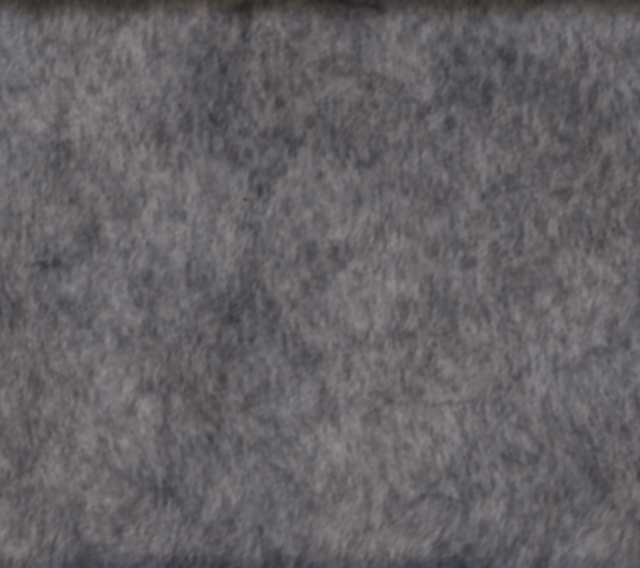
A Shadertoy shader for this texture:

```glsl
// Grey brushed felt: soft cloudy blotches and faint dark creases under a
// fine, mostly upright nap. Layered value noise sets the tone, a slow tint
// shifts it between warm and cool, and the top and bottom rims fall to shade.

float hash(vec2 cell) {
    uvec2 q = uvec2(ivec2(cell) + 32768) * uvec2(1597334677u, 3812015801u);
    uint h = (q.x ^ q.y) * 1597334677u;
    h = (h ^ (h >> 15)) * 2246822519u;
    return float((h ^ (h >> 13)) >> 8) / 16777216.0;
}

// Value noise centred on zero
float noise(vec2 p) {
    vec2 cell = floor(p), f = fract(p);
    f = f * f * (3.0 - 2.0 * f);
    float low = mix(hash(cell), hash(cell + vec2(1, 0)), f.x);
    float high = mix(hash(cell + vec2(0, 1)), hash(cell + vec2(1, 1)), f.x);
    return mix(low, high, f.y) - 0.5;
}

// Cloudy sum of rotated octaves
float clouds(vec2 p) {
    float sum = 0.0, gain = 1.0;
    for (int i = 0; i < 4; i++) {
        sum += gain * noise(p);
        p = mat2(1.6, 1.2, -1.2, 1.6) * p + 7.3;
        gain *= 0.65;
    }
    return sum;
}

// Thin broken lines along the zero level of a warped noise
float creases(vec2 p) {
    vec2 warped = p + 0.05 * vec2(clouds(p * 9.0), clouds(p * 9.0 + 31.0));
    float line = 1.0 - smoothstep(0.0, 0.07, abs(noise(warped * vec2(3.6, 4.6) + 12.0)));
    return line * smoothstep(-0.05, 0.3, clouds(p * 5.0 + 53.0));
}

// Short upright fibres whose lean wanders and grows toward the bottom
float nap(vec2 p) {
    float lean = 0.25 * (1.0 - smoothstep(0.05, 0.3, p.y));
    vec2 q = p + 0.02 * vec2(noise(p * 8.0), noise(p * 8.0 + 19.0));
    q.x -= lean * q.y;
    float tufts = noise(q * vec2(48.0, 32.0) + 5.0);
    float fibres = noise(q * vec2(115.0, 58.0) + 41.0);
    float fuzz = noise(mat2(0.9, 0.4, -0.4, 0.9) * q * vec2(170.0, 125.0));
    return 0.085 * tufts + 0.105 * fibres + 0.075 * fuzz;
}

// Rare tiny coloured lint, one candidate per cell
float lint(vec2 p) {
    vec2 cell = floor(p * 24.0);
    vec2 centre = 0.25 + 0.5 * vec2(hash(cell + 81.0), hash(cell + 147.0));
    float dist = length(fract(p * 24.0) - centre);
    return step(0.992, hash(cell + 211.0)) * (1.0 - smoothstep(0.03, 0.12, dist));
}

void mainImage(out vec4 fragColor, in vec2 fragCoord) {
    vec2 p = fragCoord / iResolution.y;

    // Tone of the cloth
    float tone = 0.396 + 0.095 * clouds(p * 5.0 + 3.0) + nap(p);
    tone -= 0.065 * creases(p);

    // Warm in the light parts, cool in the dark ones
    float warmth = 0.012 * noise(p * 6.0 + 67.0) + 0.012 * noise(p * 40.0 + 23.0);
    warmth += 0.05 * (tone - 0.38);
    vec3 color = tone + vec3(0.003 + warmth, -0.008, 0.005 - warmth);

    // Lint, then the shaded rims
    color = mix(color, vec3(0.33, 0.20, 0.25), 0.7 * lint(p));
    float ragged = 0.012 * noise(p * vec2(14.0, 3.0));
    float topShade = smoothstep(0.955, 1.005, p.y + ragged);
    color *= 1.0 - topShade * vec3(0.42, 0.45, 0.50);
    float bottomShade = 1.0 - smoothstep(0.0, 0.035, p.y + ragged);
    color *= 1.0 - bottomShade * vec3(0.24, 0.22, 0.18);

    fragColor = vec4(clamp(color, 0.0, 1.0), 1.0);
}
```
